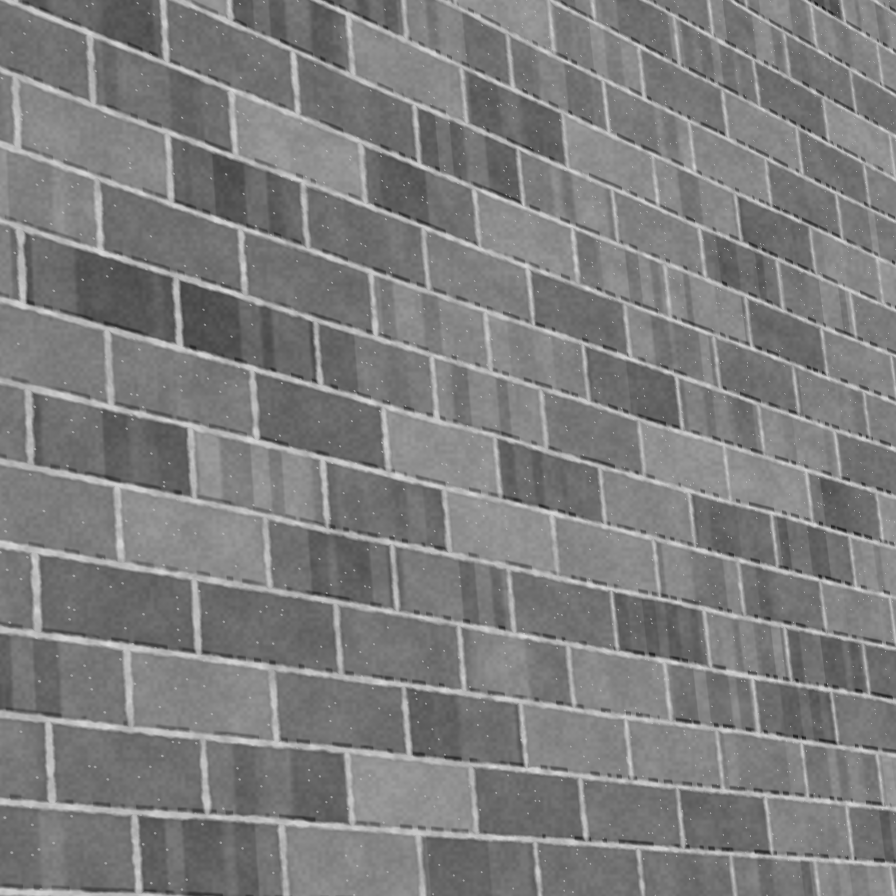
Give the GLSL for this texture, as a three.js fragment shader.

```glsl
// Grey brick wall in running bond, receding to the right in perspective.
#define HEAD_HALF 0.023    // half width of upright joints, in brick lengths
#define BED_HALF 0.043     // half width of level joints, in courses
#define SOFTNESS 0.0025    // edge blur, in canvas units
#define BRICK_DARK 0.405
#define BRICK_LIGHT 0.525
#define MORTAR_DARK 0.64
#define MORTAR_LIGHT 0.87
#define STREAK 0.085       // depth of the upright stains
#define SHADOW 0.24        // depth of the broken shadow above level joints
#define SPECK_SHARE 0.035
#define GRAIN 0.055

varying vec2 vUv;

float hash(vec2 p) {
  vec3 q = fract(vec3(p.xyx) * 0.1031);
  q += dot(q, q.yzx + 33.33);
  return fract((q.x + q.y) * q.z);
}

float noise(vec2 p) {
  vec2 i = floor(p), f = fract(p);
  f = f * f * (3.0 - 2.0 * f);
  return mix(mix(hash(i), hash(i + vec2(1.0, 0.0)), f.x),
             mix(hash(i + vec2(0.0, 1.0)), hash(i + 1.0), f.x), f.y);
}

float fbm(vec2 p) {
  float sum = 0.0, amp = 0.5;
  for (int i = 0; i < 3; i++) {
    sum += amp * noise(p);
    p = p * 2.1 + 17.3;
    amp *= 0.5;
  }
  return sum / 0.875;
}

// Signed offset from the nearest whole number
float fromJoint(float x) { return fract(x + 0.5) - 0.5; }

// Projects the canvas onto the wall: x in bricks, y in courses, z is depth scale
vec3 wallCoords(vec2 c) {
  float depth = 1.0 - 0.372 * c.x - 0.106 * c.y;
  return vec3((5.193 * c.x + 0.268 * c.y - 0.789) / depth,
              (0.693 * c.x + 9.929 * c.y - 1.034) / depth, depth);
}

float brickTone(vec2 id, vec2 wall) {
  float pick = hash(id + 41.0);
  float tone = mix(BRICK_DARK, BRICK_LIGHT, smoothstep(0.25, 0.7, pick));
  tone += 0.05 * (hash(id + 83.0) - 0.5);

  // Upright stains, present on some bricks only
  float stain = smoothstep(0.4, 0.65, noise(vec2(wall.x * 8.0, id.y * 5.0 + 9.0)));
  stain *= smoothstep(0.35, 0.8, hash(id + 127.0));
  tone += STREAK * (0.3 - stain);

  // Cloudy mottling
  return tone + 0.09 * (fbm(wall * vec2(4.0, 2.5) + id * 3.0) - 0.5);
}

float pitSpecks(vec2 wall) {
  vec2 p = wall * vec2(26.0, 15.0);
  vec2 cell = floor(p);
  vec2 centre = 0.35 + 0.3 * vec2(hash(cell + 5.0), hash(cell + 11.0));
  float dot1 = 1.0 - smoothstep(0.08, 0.34, length(p - cell - centre));
  return dot1 * step(1.0 - SPECK_SHARE, hash(cell + 211.0));
}

void main() {
  vec3 proj = wallCoords(vUv);
  vec2 wall = proj.xy;
  vec2 soft = SOFTNESS * (vec2(5.2, 9.93) + vec2(0.372, 0.106) * wall) / proj.z;

  // Courses wander a little; every other one shifts by half a brick
  wall.y += 0.035 * (noise(wall * vec2(1.3, 1.0) + 50.0) - 0.5);
  float course = floor(wall.y);
  float along = wall.x + 0.5 * (1.0 - mod(course, 2.0));
  along += 0.05 * (noise(vec2(along, course * 7.3 + 60.0)) - 0.5);
  vec2 id = vec2(floor(along), course) + 20.0;

  // Joints with ragged edges
  float ragged = fbm(wall * vec2(15.0, 9.0) + 30.0) - 0.5;
  float bedOffset = fromJoint(wall.y);
  float bedDist = abs(bedOffset) - BED_HALF - 0.045 * ragged;
  float headDist = abs(fromJoint(along)) - HEAD_HALF - 0.022 * ragged;
  float bed = 1.0 - smoothstep(-soft.y, soft.y, bedDist);
  float head = 1.0 - smoothstep(-soft.x, soft.x, headDist);
  float joint = max(bed, head * 0.92);

  // Brick faces, darker toward their rims
  float tone = brickTone(id, vec2(along, wall.y));
  float rim = max(1.0 - smoothstep(0.0, 0.07, bedDist),
                  1.0 - smoothstep(0.0, 0.035, headDist));
  tone -= 0.035 * rim;
  tone = mix(tone, 0.72, 0.7 * pitSpecks(wall));

  // Mortar
  float mortar = mix(MORTAR_DARK, MORTAR_LIGHT, fbm(wall * vec2(11.0, 7.0) + 90.0));
  tone = mix(tone, mortar, joint);

  // Broken shadow under the lower edge of each course
  float band = 1.0 - smoothstep(0.008, 0.022 + soft.y, abs(bedOffset - BED_HALF - 0.018));
  float dashes = smoothstep(0.4, 0.65, noise(vec2(wall.x * 19.0, floor(wall.y + 0.5) * 3.0)));
  tone -= SHADOW * band * dashes * mix(0.45, 1.0, vUv.x) * (1.0 - 0.6 * head);

  // Fine surface grain
  tone += GRAIN * (noise(vUv * 230.0) - 0.5);
  gl_FragColor = vec4(vec3(clamp(tone, 0.0, 1.0)), 1.0);
}
```
